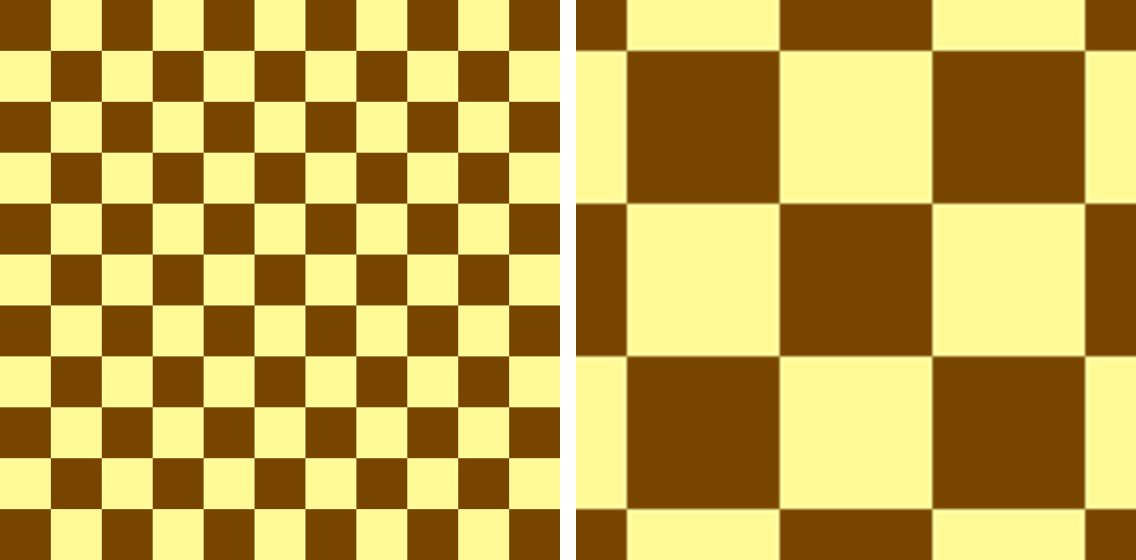
Left, the full canvas; right, a detail of the centre.
Reproduce this pattern procedurally as a WebGL 1 fragment shader.

```glsl
precision highp float;

uniform vec2 u_resolution;

const float CELLS = 11.0;          // squares across and down
const float EDGE_SOFTNESS = 0.001; // half width of the blend between squares
const float RIM_INNER = 0.0018;    // the pale rim starts to fade here
const float RIM_OUTER = 0.0030;    // and is gone here
const vec3 BROWN = vec3(0.465, 0.270, 0.0);
const vec3 CREAM = vec3(1.0, 0.980, 0.590);
const vec3 RIM_CREAM = vec3(1.0, 1.0, 0.650);

// Checkerboard sign: +1 on brown squares, -1 on cream, smooth between
float checker(vec2 gridLine, vec2 offset, float softness) {
  vec2 parity = 1.0 - 2.0 * mod(gridLine, 2.0);
  vec2 wave = parity * clamp(offset / softness, -1.0, 1.0);
  return wave.x * wave.y;
}

void main() {
  vec2 uv = gl_FragCoord.xy / u_resolution;

  // Nearest interior grid line on each axis and signed distance to it
  vec2 gridLine = clamp(floor(uv * CELLS + 0.5), 1.0, CELLS - 1.0);
  vec2 offset = uv - gridLine / CELLS;

  // Blend at least one pixel wide
  float pixel = 1.0 / min(u_resolution.x, u_resolution.y);
  float softness = max(EDGE_SOFTNESS, 0.5 * pixel);
  float brownCover = 0.5 + 0.5 * checker(gridLine, offset, softness);

  // Faint brightening of the cream along the borders
  float edgeDistance = min(abs(offset.x), abs(offset.y));
  float rim = 1.0 - smoothstep(RIM_INNER, RIM_OUTER, edgeDistance);
  vec3 cream = mix(CREAM, RIM_CREAM, rim);

  gl_FragColor = vec4(mix(cream, BROWN, brownCover), 1.0);
}
```
